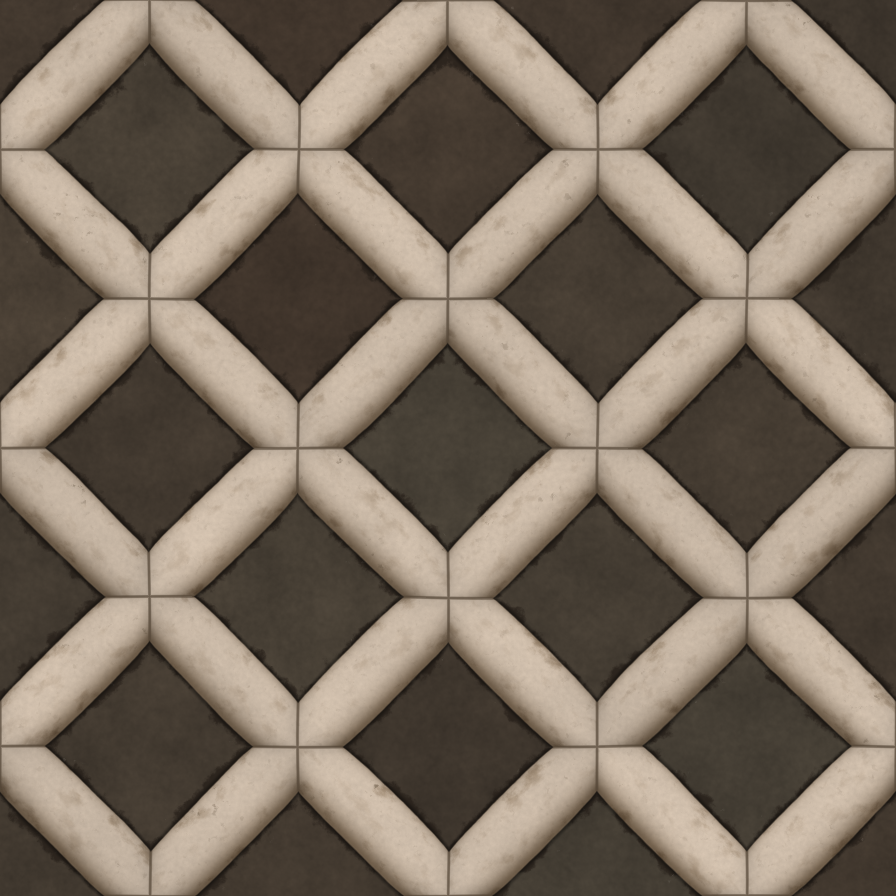
A three.js fragment shader for this pattern:

```glsl
// Diagonal lattice of worn, rounded stone rails framing dark square tiles, three repeats each way.
// The plane is turned 45 degrees so tiles sit on integer cells; rails fill the gaps,
// shaded as half cylinders, mitred at the joints and aged with gradient noise.

varying vec2 vUv;

vec2 hash2(vec2 p) {
  p = vec2(dot(p, vec2(127.1, 311.7)), dot(p, vec2(269.5, 183.3)));
  return fract(sin(p) * 43758.5);
}

float gradientCorner(vec2 cell, vec2 f, vec2 corner) {
  return dot(hash2(cell + corner) * 2.0 - 1.0, f - corner);
}

float gradientNoise(vec2 p) {
  vec2 i = floor(p), f = p - i;
  vec2 u = f * f * f * (f * (f * 6.0 - 15.0) + 10.0);
  float low = mix(gradientCorner(i, f, vec2(0, 0)), gradientCorner(i, f, vec2(1, 0)), u.x);
  float high = mix(gradientCorner(i, f, vec2(0, 1)), gradientCorner(i, f, vec2(1, 1)), u.x);
  return mix(low, high, u.y);
}

float fbm(vec2 p) {
  float sum = 0.0, gain = 0.65;
  for (int k = 0; k < 5; k++) {
    sum += gain * gradientNoise(p);
    p = mat2(1.6, 1.2, -1.2, 1.6) * p + 5.3;
    gain *= 0.55;
  }
  return sum;
}

// Dark tile: own tint, cloudy surface, ragged grime along the rim.
vec3 tileColor(vec2 p, vec2 cell, float inset) {
  vec2 h = hash2(cell + 3.7);
  vec3 c = mix(vec3(0.237, 0.200, 0.166), vec3(0.284, 0.250, 0.208), h.x);
  c += (h.y - 0.5) * vec3(0.014, -0.004, -0.008);
  c *= 1.0 + 0.22 * fbm(p * 5.0) + 0.14 * fbm(p * 38.0);
  float rim = inset + 0.09 * fbm(p * 11.0 + 4.0) + 0.03 * fbm(p * 45.0);
  c = mix(c, vec3(0.15, 0.122, 0.098), 0.8 * (1.0 - smoothstep(0.0, 0.035, rim)));
  float scuff = smoothstep(0.32, 0.5, fbm(p * 30.0 + 21.0)) * (1.0 - smoothstep(0.02, 0.1, inset));
  c += 0.07 * scuff;
  return c * (0.6 + 0.4 * smoothstep(0.0, 0.025, inset));
}

// Pale rail: t runs across it from the shaded lower edge (-1) to the upper edge (1).
vec3 railColor(vec2 p, vec2 id, float t, float along, float mitre) {
  float lit = 0.33 * t + 0.95 * sqrt(max(0.0, 1.0 - t * t));
  vec3 c = mix(vec3(0.43, 0.362, 0.286), vec3(0.804, 0.738, 0.666), smoothstep(0.0, 1.03, lit));
  vec2 h = hash2(id);
  c *= 0.97 + 0.06 * h.x;

  // Streaked brown stains, stronger towards the edges, and small dark pits.
  float edge = smoothstep(0.25, 0.95, abs(t));
  float streak = fbm(vec2(along * 7.0, t * 1.8) + 17.0 * h);
  float stain = smoothstep(0.02, 0.42, streak) * (0.3 + 0.7 * edge);
  c = mix(c, c * vec3(0.80, 0.765, 0.715), stain);
  float patchy = smoothstep(0.05, 0.35, fbm(p * 5.0 + 31.0));
  float pits = smoothstep(0.16, 0.42, fbm(p * 34.0 + 9.0));
  c = mix(c, vec3(0.40, 0.34, 0.27), pits * (0.1 + 0.5 * patchy * (0.35 + 0.65 * edge)));
  c *= 1.0 + 0.07 * fbm(p * 4.0 + 13.0) + 0.07 * fbm(p * 55.0);

  // Joint: soft hollow around a fine dark seam.
  c *= 1.0 - 0.12 * exp(-mitre * 18.0);
  float seam = 1.0 - smoothstep(0.003, 0.015, mitre);
  return mix(c, vec3(0.33, 0.275, 0.215), seam * 0.72);
}

void main() {
  vec2 p = vUv * 3.0;
  vec2 q = vec2(p.x + p.y, p.x - p.y);
  q += 0.012 * vec2(gradientNoise(p * 2.6), gradientNoise(p * 2.6 + 8.0));
  vec2 cell = floor(q + 0.5), g = q - cell, a = abs(g);

  // The nearest rail falls or rises to the right; both measure "across" upwards.
  bool falling = a.x > a.y;
  float across = falling ? g.x - 0.5 * sign(g.x) : 0.5 * sign(g.y) - g.y;
  float along = falling ? g.y : g.x;
  vec2 railId = falling ? vec2(floor(q.x), cell.y) : vec2(cell.x, floor(q.y) + 40.0);
  float mitre = abs(a.x - a.y);

  float halfWidth = 0.16 - 0.009 * exp(-mitre * 14.0) + 0.004 * fbm(p * 14.0);
  float inset = 0.5 - max(a.x, a.y) - halfWidth;
  float t = clamp(across / halfWidth, -1.0, 1.0);

  vec3 rail = railColor(p, railId, t, along, mitre);
  vec3 tile = tileColor(p, cell, max(inset, 0.0));
  gl_FragColor = vec4(mix(rail, tile, smoothstep(-0.006, 0.004, inset)), 1.0);
}
```
